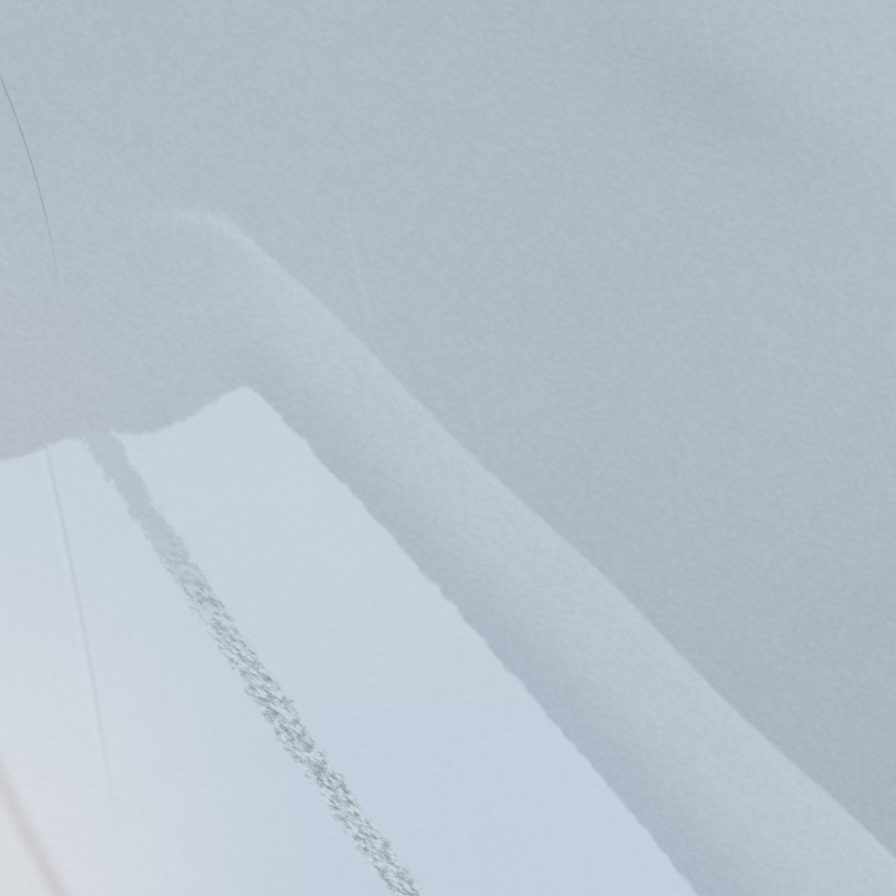
Write a three.js fragment shader that draws this texture.

```glsl
// Pale folded cloth: a hazy blue-grey ground, a soft diagonal fold and a lit
// panel below it, crossed by a speckled seam and thin creases. Edges are curves
// blended with smoothstep; the weave is layered value noise.
varying vec2 vUv;

float hash(vec2 p) {
  vec3 q = fract(vec3(p.xyx) * 0.1031);
  q += dot(q, q.yzx + 33.33);
  return fract((q.x + q.y) * q.z);
}

float noise(vec2 p) {
  vec2 i = floor(p), f = fract(p);
  f = f * f * (3.0 - 2.0 * f);
  return mix(mix(hash(i), hash(i + vec2(1, 0)), f.x),
             mix(hash(i + vec2(0, 1)), hash(i + vec2(1, 1)), f.x), f.y);
}

// Signed layered noise, centred on zero
float fbm(vec2 p) {
  float sum = 0.0, gain = 0.5;
  for (int i = 0; i < 3; i++) {
    sum += gain * (noise(p) - 0.5);
    p = p * 2.03 + 17.0;
    gain *= 0.6;
  }
  return sum;
}

vec2 rotate(vec2 p, float a) {
  float c = cos(a), s = sin(a);
  return vec2(c * p.x - s * p.y, s * p.x + c * p.y);
}

float softMin(float a, float b, float k) {
  float h = max(k - abs(a - b), 0.0) / k;
  return min(a, b) - h * h * k * 0.25;
}

// One inside a stripe of the given half width, zero outside
float stripe(float d, float halfWidth, float soft) {
  return 1.0 - smoothstep(halfWidth - soft, halfWidth + soft, abs(d));
}

// One between lo and hi, with soft ends
float span(float v, float lo, float hi, float soft) {
  return smoothstep(lo - soft, lo + soft, v) * (1.0 - smoothstep(hi - soft, hi + soft, v));
}

float foldEdge(float x) {
  float slope = 0.703 - 0.966 * (x - 0.3125) + 0.004 * sin(x * 21.0);
  return softMin(slope, 0.765, 0.03);
}

float panelEdge(float x) {
  float scallop = 0.006 * sin((x - 0.06) * 40.0) * (1.0 - smoothstep(0.15, 0.22, x));
  float top = 0.492 + 0.19 * x + 0.028 * smoothstep(0.19, 0.28, x) + scallop;
  float side = 0.57 - 1.138 * (x - 0.28) + 0.17 * (x - 0.28) * (0.781 - x);
  return softMin(top, side, 0.012);
}

vec3 groundColor(vec2 p) {
  vec3 left = mix(vec3(0.715, 0.75, 0.782), vec3(0.69, 0.738, 0.772), smoothstep(0.55, 0.95, p.y));
  vec3 right = mix(vec3(0.66, 0.715, 0.76), vec3(0.683, 0.735, 0.78), smoothstep(0.1, 0.6, p.y));
  vec3 col = mix(left, right, smoothstep(0.0, 0.65, p.x));
  vec2 q = rotate(p - vec2(0.79, 0.895), 0.55) / vec2(0.17, 0.05);
  col -= 0.02 * exp(-dot(q, q));
  col += 0.018 * smoothstep(1.65, 1.98, p.x + p.y);
  return col;
}

vec3 foldColor(vec2 p, float t) {
  vec3 crest = vec3(0.732, 0.771, 0.807);
  vec3 hollow = mix(vec3(0.69, 0.734, 0.775), vec3(0.675, 0.727, 0.778), smoothstep(0.3, 0.6, p.x));
  return mix(crest, hollow, smoothstep(0.3, 0.95, t)) + 0.012 * exp(-t * t * 60.0);
}

vec3 panelColor(vec2 p) {
  vec3 col = mix(vec3(0.765, 0.815, 0.868), vec3(0.778, 0.822, 0.858), smoothstep(0.1, 0.5, p.y));
  float warm = 1.0 - smoothstep(0.0, 0.5, length(p * vec2(1.2, 0.9)));
  return mix(col, vec3(0.845, 0.86, 0.88), warm);
}

void main() {
  vec2 p = vUv;
  float drop = 0.915 - p.y;
  vec3 col = groundColor(p);

  // Creases on the ground
  float crease = stripe(p.x - 0.42 * drop + 0.6 * drop * drop, 0.0008, 0.0016);
  float broken = 0.6 + 0.4 * noise(vec2(p.y * 90.0, 3.0));
  col -= 0.12 * crease * broken * smoothstep(0.65, 0.8, p.y) * step(0.0, drop);
  float glint = stripe(p.x - 0.378 - 0.218 * (0.8 - p.y), 0.001, 0.006);
  col += 0.026 * glint * span(p.y, 0.65, 0.79, 0.04);

  // Diagonal fold, dissolving into haze at the left
  float top = foldEdge(p.x), base = panelEdge(p.x);
  float t = (top - p.y) / (top - base);
  float inFold = smoothstep(-0.004, 0.005, top - p.y);
  vec3 fold = mix(vec3(0.708, 0.748, 0.778), foldColor(p, t), smoothstep(0.2, 0.34, p.x));
  col = mix(col, fold, inFold * smoothstep(0.03, 0.28, p.x));
  float arch = exp(-pow((top - p.y - 0.006) / 0.012, 2.0));
  col += 0.025 * arch * span(p.x, 0.19, 0.29, 0.035);

  // Lit panel with a slightly frayed edge
  float fray = 0.012 * fbm(p * 55.0);
  float inPanel = smoothstep(-0.005, 0.005, base - p.y + fray);
  vec3 panel = panelColor(p);
  float rise = 0.5 - p.y;
  float line = p.x - 0.052 - 0.225 * rise + 0.1 * rise * rise;
  float lineFade = smoothstep(0.04, 0.25, p.y);
  panel -= 0.05 * stripe(line, 0.001, 0.004) * lineFade;
  panel += 0.012 * stripe(line + 0.007, 0.002, 0.005) * lineFade;

  // Speckled seam of fine dark flecks, and a pale corner strip
  float across = p.x - 0.456 + 0.678 * p.y + 0.006 * sin(p.y * 6.28);
  float seam = stripe(across + 0.018 * fbm(p * 110.0), 0.0175, 0.005);
  float rough = 1.0 - smoothstep(0.22, 0.46, p.y);
  float fleck = fbm(rotate(p, 0.6) * vec2(130.0, 300.0));
  vec3 seamColor = vec3(0.715, 0.755, 0.785) + rough * (0.5 * min(fleck, 0.16) - 0.005);
  panel = mix(panel, seamColor, seam * 0.9);
  float strip = p.x - 0.068 + 0.56 * p.y - 0.35 * p.y * p.y;
  panel = mix(panel, vec3(0.775, 0.78, 0.79), 0.7 * stripe(strip, 0.01, 0.01));
  col = mix(col, panel, inPanel);

  // Woven grain and broad mottling
  float grain = fbm(rotate(p, 0.6) * vec2(190.0, 330.0));
  col += grain * mix(0.048, 0.024, inPanel) + 0.01 * fbm(p * 9.0);
  gl_FragColor = vec4(col, 1.0);
}
```
